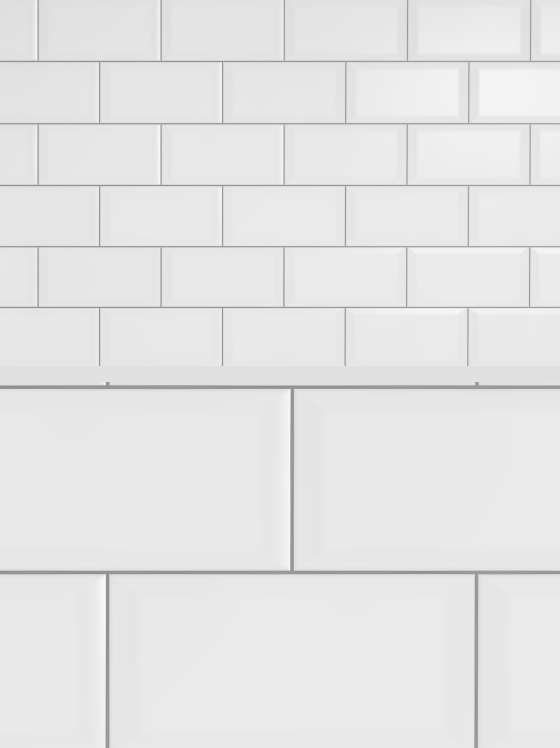
Top, the full canvas; bottom, a detail of the centre.
Give the GLSL for this texture, as a Shadertoy shader.

```glsl
// Glossy white bevelled wall tiles in a half-offset running bond.
// Each tile has a flat centre and four mitred bevels; thin grey grout,
// broad soft lighting and slight variation per tile finish the wall.

const vec2 TILE = vec2(0.336, 0.1652);     // tile pitch, in canvas heights
const vec2 ORIGIN = vec2(0.104, 0.160);    // corner of the first full tile
const vec2 BEVEL = vec2(0.028, 0.020);     // bevel widths
const vec2 TILT = vec2(0.004, 0.0042);     // lean of columns, growth of rows
const float GROUT = 0.0016;                // half width of a joint
const vec3 GROUT_COLOUR = vec3(0.57);

float hash(vec2 p) {
    vec3 q = fract(vec3(p.xyx) * 0.1031);
    q += dot(q, q.yzx + 33.33);
    return fract((q.x + q.y) * q.z);
}

vec2 gradient(vec2 cell) {
    float angle = 6.2832 * hash(cell);
    return vec2(cos(angle), sin(angle));
}

// Gradient noise, about -0.7 to 0.7
float noise(vec2 p) {
    vec2 i = floor(p), f = fract(p);
    vec2 u = f * f * f * (f * (f * 6.0 - 15.0) + 10.0);
    vec2 s = vec2(1.0, 0.0);
    float low = mix(dot(gradient(i), f),
                    dot(gradient(i + s.xy), f - s.xy), u.x);
    float high = mix(dot(gradient(i + s.yx), f - s.yx),
                     dot(gradient(i + s.xx), f - s.xx), u.x);
    return mix(low, high, u.y);
}

// Soft elliptical pool of light
float pool(vec2 p, vec2 centre, vec2 radius) {
    vec2 d = (p - centre) / radius;
    return exp(-dot(d, d));
}

// Tile coordinates under a slight perspective tilt
vec2 tileGrid(vec2 p) {
    p.x -= TILT.x * (p.y - 0.5) * smoothstep(0.4, 1.4, p.x);
    vec2 grid = (p - ORIGIN) / TILE;
    grid.y /= 1.0 + TILT.y * grid.y;
    grid.x -= 0.5 * mod(floor(grid.y), 2.0);
    return grid;
}

// Ambient brightness of the wall
float wallLight(vec2 p) {
    float light = 0.900 + 0.018 * pool(p, vec2(0.9, 0.3), vec2(0.6, 0.4));
    light += 0.012 * smoothstep(0.8, 1.5, p.x);
    light -= 0.014 * smoothstep(0.35, 0.0, p.x) * smoothstep(0.3, 1.0, p.y);
    return light - 0.012 * smoothstep(0.7, 1.0, p.y);
}

// Brightness added by the bevels; q is measured from the tile centre
float bevelShade(vec2 q, vec2 edge, vec2 p, float vary) {
    vec2 depth = clamp(1.0 - edge / BEVEL, 0.0, 1.0);
    float leftWall = smoothstep(1.05, 0.6, p.x);
    float upper = smoothstep(0.25, 0.6, p.y);
    float lowerRight = smoothstep(0.8, 1.2, p.x) * smoothstep(0.42, 0.25, p.y);

    // Right bevels catch light along their outer edge
    float glint = pow(depth.x, 3.0) * leftWall * mix(0.3, 1.0, upper);
    float right = -0.014 + 0.12 * glint * vary;
    float left = -0.022 + 0.012 * depth.x;
    float top = -0.006 + 0.055 * lowerRight * vary;
    float bottom = -0.010 + 0.008 * depth.y;

    float side = q.x > 0.0 ? right : left;
    float ends = q.y > 0.0 ? top : bottom;
    return mix(side, ends, smoothstep(-0.15, 0.15, depth.y - depth.x));
}

void mainImage(out vec4 fragColor, in vec2 fragCoord) {
    float pixel = 1.0 / iResolution.y;
    vec2 p = fragCoord * pixel;

    vec2 grid = tileGrid(p);
    vec2 id = floor(grid);
    vec2 q = (fract(grid) - 0.5) * TILE;
    vec2 edge = 0.5 * TILE - abs(q);
    float vary = hash(id + 17.0);

    // Flat centre, with the window reflected at the upper right
    vec2 inset = edge - BEVEL;
    float centre = smoothstep(-0.006, 0.006, min(inset.x, inset.y));
    float shine = pool(p, vec2(1.36, 0.77), vec2(0.33, 0.21));
    float value = wallLight(p) + 0.006 * (vary - 0.5);
    value += 0.004 * noise(p * vec2(9.0, 5.0) + id * 3.7);
    value += shine * mix(-0.008, 0.042, centre);
    value += (1.0 - centre) * bevelShade(q, edge, p, 0.6 + 0.6 * vary);

    // Rounded rim: a narrow shadow beside each joint, absent on lit edges
    float joint = min(edge.x, edge.y);
    float lit = step(0.0, q.x) * step(edge.x, edge.y);
    value -= 0.035 * (1.0 - 0.8 * lit) * smoothstep(0.0065, 0.001, joint);
    vec3 colour = vec3(clamp(value, 0.0, 0.985));

    // Grout, a little lighter towards the right
    float wear = noise(p * 14.0);
    float width = GROUT * (1.0 + 0.2 * wear);
    float soft = 0.7 * pixel;
    float cover = 1.0 - smoothstep(width - soft, width + soft, joint);
    vec3 grout = GROUT_COLOUR + 0.05 * wear + 0.05 * smoothstep(0.3, 1.5, p.x);
    colour = mix(colour, grout, cover);

    fragColor = vec4(colour, 1.0);
}
```
